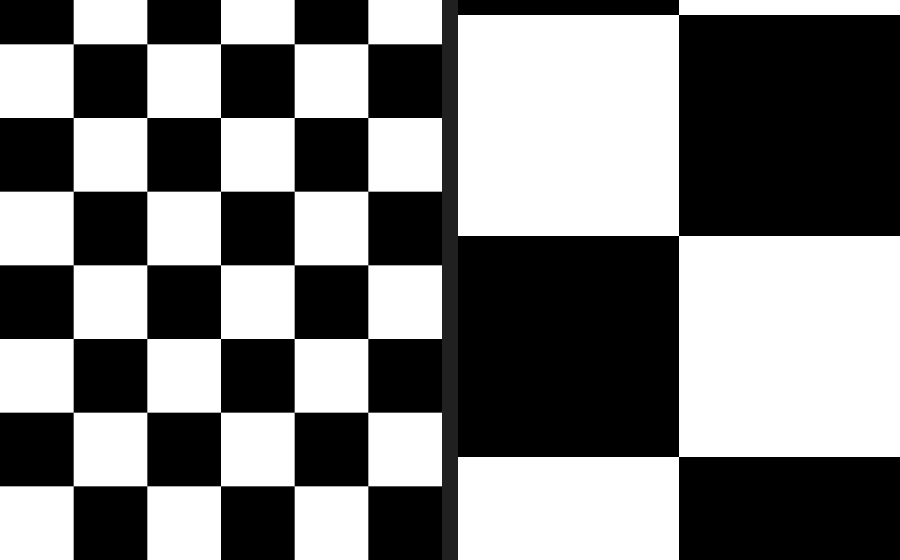
Left, the full canvas; right, a detail of the centre.
A Shadertoy shader for this pattern:

```glsl
// Black and white checkerboard, six squares across, aligned to the lower left corner.

// Signed distance to the nearest cell edge: positive in even cells, negative in odd ones.
vec2 signedEdgeDistance(vec2 p) {
    return 2.0 * abs(fract(0.5 * p - 0.25) - 0.5) - 0.5;
}

void mainImage(out vec4 fragColor, in vec2 fragCoord) {
    // Square cells, sized by the canvas width
    float pixelSize = 6.0 / iResolution.x;
    vec2 cellPos = fragCoord * pixelSize;

    // Box-filtered square wave along each axis, from -1 to 1
    vec2 wave = clamp(2.0 * signedEdgeDistance(cellPos) / pixelSize, -1.0, 1.0);

    // Matching signs give white, opposite signs give black
    float checker = 0.5 + 0.5 * wave.x * wave.y;
    fragColor = vec4(vec3(checker), 1.0);
}
```
